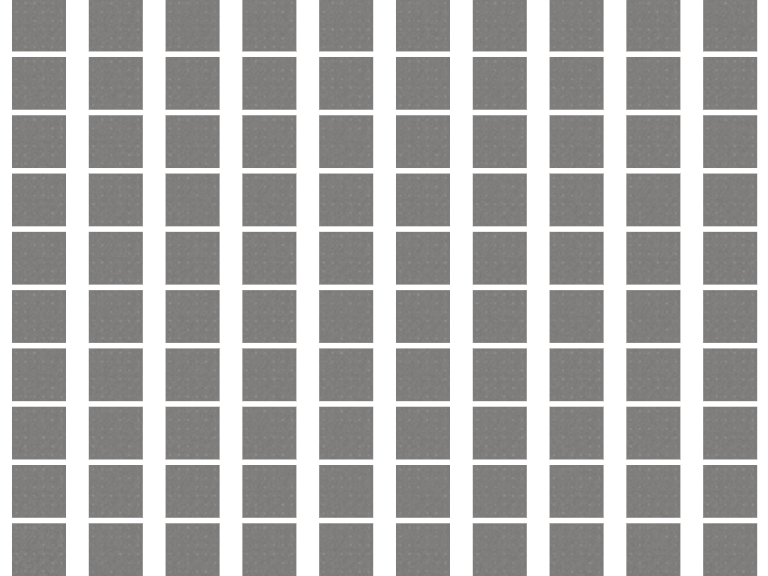
Reproduce this pattern procedurally as a WebGL 1 fragment shader.

```glsl
precision highp float;

// A grid of ten by ten mid-grey tiles on white, with wide upright gaps and
// narrow level gaps. Each tile is a box distance with a faint woven surface:
// fine grain plus a lattice of pale, slightly tinted flecks.

#define PITCH vec2(0.13333, 0.1012)
#define FIRST_CENTRE vec2(0.0677, 0.0457)
#define HALF_SIZE vec2(0.0469, 0.0458)
#define TILE_COLOUR vec3(0.496, 0.492, 0.488)
#define GAP_COLOUR vec3(1.0)
#define GRAIN_SCALE 300.0
#define GRAIN_AMOUNT 0.045
#define FLECKS_PER_TILE 6.0
#define FLECK_AMOUNT 0.055
#define TINT_AMOUNT 0.025

uniform vec2 u_resolution;

float hash(vec2 p) {
  vec3 q = fract(vec3(p.xyx) * 0.1031);
  q += dot(q, q.yzx + 33.33);
  return fract((q.x + q.y) * q.z);
}

float valueNoise(vec2 p) {
  vec2 cell = floor(p);
  vec2 f = fract(p);
  f = f * f * (3.0 - 2.0 * f);
  float low = mix(hash(cell), hash(cell + vec2(1.0, 0.0)), f.x);
  float high = mix(hash(cell + vec2(0.0, 1.0)), hash(cell + 1.0), f.x);
  return mix(low, high, f.y);
}

// Signed distance to an axis-aligned box.
float boxDistance(vec2 p, vec2 halfSize) {
  vec2 d = abs(p) - halfSize;
  return length(max(d, 0.0)) + min(max(d.x, d.y), 0.0);
}

vec3 tileSurface(vec2 local, vec2 tile) {
  // Fine grain, the same weave on all tiles with a small change in each.
  vec2 grainPos = local * GRAIN_SCALE + 64.0;
  float grain = mix(valueNoise(grainPos), valueNoise(grainPos + tile * 71.0), 0.4) - 0.5;
  vec3 colour = TILE_COLOUR + GRAIN_AMOUNT * grain;

  // Small flecks in a lattice, each with its own strength and tint.
  vec2 lattice = (local / HALF_SIZE * 0.5 + 0.5) * FLECKS_PER_TILE;
  vec2 seed = floor(lattice) + tile * 17.0 + 5.0;
  vec2 offset = fract(lattice) - 0.5;
  float fleck = 1.0 - smoothstep(0.04, 0.24, length(offset));
  float strength = mix(0.2, 1.0, hash(seed));
  float warmth = hash(seed + 91.0) - 0.5;
  colour += fleck * strength * FLECK_AMOUNT;
  colour += fleck * warmth * TINT_AMOUNT * vec3(1.0, 0.0, -1.0);
  return colour;
}

void main() {
  vec2 p = gl_FragCoord.xy / u_resolution.y;
  float pixel = 1.0 / u_resolution.y;

  // Nearest tile and the position relative to its centre.
  vec2 grid = (p - FIRST_CENTRE) / PITCH;
  vec2 tile = floor(grid + 0.5);
  vec2 local = (grid - tile) * PITCH;

  float coverage = clamp(0.5 - boxDistance(local, HALF_SIZE) / pixel, 0.0, 1.0);
  gl_FragColor = vec4(mix(GAP_COLOUR, tileSurface(local, tile), coverage), 1.0);
}
```
